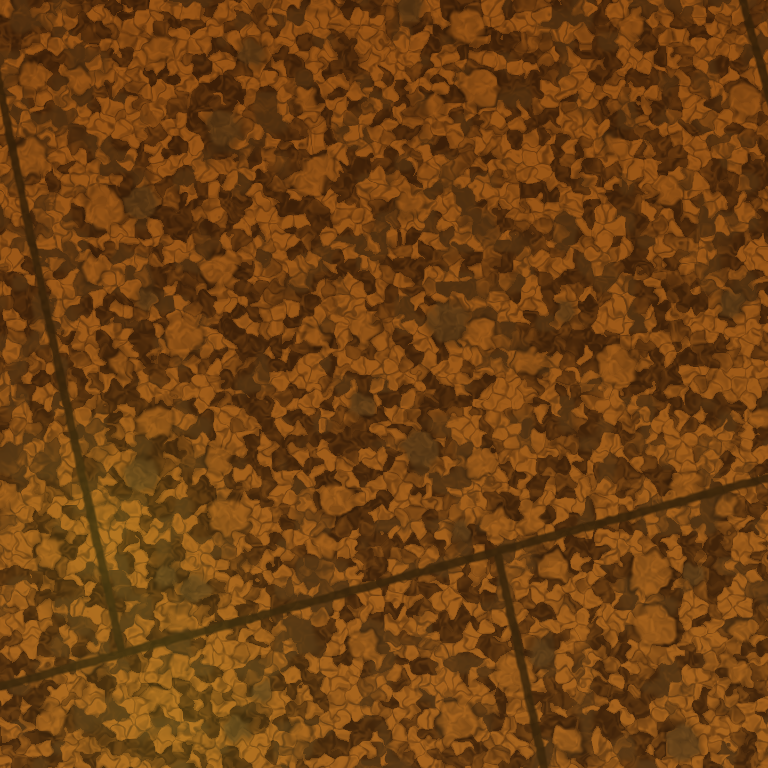
Give the GLSL for this texture, as a WebGL 2 fragment shader.

```glsl
#version 300 es
precision highp float;
// Polished brown granite slabs in a half-offset bond, seen at a slight angle.
// Warped Voronoi grains and scattered round crystals make the stone; thin dark
// joints follow sheared slab coordinates, and warm light pools at lower left.
uniform vec2 u_resolution;
out vec4 outColor;

const vec3 DARK_STONE = vec3(0.25, 0.135, 0.035);
const vec3 PALE_STONE = vec3(0.63, 0.365, 0.10);
const vec3 OLIVE_STONE = vec3(0.36, 0.235, 0.09);
const vec3 JOINT_COLOR = vec3(0.23, 0.145, 0.04);
const vec3 LOW_TINT = vec3(1.03, 1.05, 1.10);
const vec3 HIGH_TINT = vec3(0.95, 0.90, 0.82);
const vec3 GLOW_COLOR = vec3(0.06, 0.08, 0.02);

const vec2 SLAB_SIZE = vec2(0.977, 0.98);
const float CORNER_X = 0.159;     // where an upright joint meets the long joint
const float BED_HEIGHT = 0.106;   // long joint at the left edge
const float BED_SLOPE = 0.272;
const float LEAN = 0.204;         // slant of the upright joints
const float LEAN_GAIN = 0.066;    // extra slant towards the right
const float JOINT_HALF = 0.0052;
const float GRAINS = 62.0;        // grains across the canvas
const float CRYSTALS = 13.0;      // crystal cells across the canvas
const float CRYSTAL_CHANCE = 0.42;
const float WARP = 0.013;

float hash(vec2 p) {
  vec3 q = fract(vec3(p.xyx) * 0.1031);
  q += dot(q, q.yzx + 33.33);
  return fract((q.x + q.y) * q.z);
}

vec2 hash2(vec2 p) {
  return vec2(hash(p), hash(p + 71.7));
}

float noise(vec2 p) {
  vec2 i = floor(p), f = fract(p);
  f = f * f * (3.0 - 2.0 * f);
  return mix(mix(hash(i), hash(i + vec2(1, 0)), f.x),
             mix(hash(i + vec2(0, 1)), hash(i + vec2(1, 1)), f.x), f.y);
}

// Voronoi grains: x = gap to the nearest border, y = random tone of the grain
vec2 grain(vec2 p) {
  vec2 cell = floor(p);
  float nearest = 9.0, second = 9.0, tone = 0.0;
  for (int y = -1; y <= 1; y++)
    for (int x = -1; x <= 1; x++) {
      vec2 c = cell + vec2(x, y);
      float d = length(c + hash2(c) - p);
      if (d < nearest) {
        second = nearest;
        nearest = d;
        tone = hash(c + 19.3);
      } else second = min(second, d);
    }
  return vec2(second - nearest, tone);
}

// Round crystals: x = coverage, y = random kind, z = dark rim
vec3 crystal(vec2 p) {
  vec2 cell = floor(p);
  vec3 found = vec3(0);
  for (int y = -1; y <= 1; y++)
    for (int x = -1; x <= 1; x++) {
      vec2 c = cell + vec2(x, y);
      if (hash(c + 5.1) > CRYSTAL_CHANCE) continue;
      float radius = mix(0.16, 0.34, pow(hash(c + 8.7), 1.5));
      float d = length(c + hash2(c + 43.0) - p) - radius;
      float cover = 1.0 - smoothstep(-0.05, 0.05, d);
      float rim = smoothstep(0.09, 0.0, abs(d - 0.03));
      if (cover > found.x) found.xy = vec2(cover, hash(c + 27.9));
      found.z = max(found.z, rim);
    }
  return found;
}

vec3 granite(vec2 p) {
  vec2 bend = vec2(noise(p * 95.0), noise(p * 95.0 + 37.0)) - 0.5;
  vec2 q = p + WARP * bend;
  vec2 g = grain(q * GRAINS);
  float fine = noise(q * 210.0 + 11.0);
  float patches = noise(p * 24.0 + 3.0);

  // Pale grains bounded by darker mineral
  float tone = smoothstep(0.18, 0.70, g.y + 0.30 * (patches - 0.5));
  tone *= mix(0.55, 1.0, smoothstep(0.02, 0.28, g.x));
  tone = clamp(tone * 0.86 + 0.12 + 0.42 * (fine - 0.5), 0.0, 1.0);
  vec3 color = mix(DARK_STONE, PALE_STONE, tone);
  float olive = smoothstep(0.50, 0.75, noise(p * 38.0 + 60.0));
  color = mix(color, OLIVE_STONE, 0.65 * olive * (1.0 - tone));

  // Larger crystals, mostly pale and some olive
  vec3 c = crystal((p + 0.8 * WARP * bend) * CRYSTALS);
  vec3 body = c.y < 0.72 ? PALE_STONE * 0.94 : OLIVE_STONE;
  body *= 0.90 + 0.20 * fine;
  color *= 1.0 - 0.18 * c.z;
  return mix(color, body, 0.85 * c.x);
}

// Distance to the nearest joint, in canvas units
float jointDistance(vec2 p) {
  float v = p.y - BED_HEIGHT - BED_SLOPE * p.x;
  float lean = LEAN + LEAN_GAIN * p.x * step(0.0, v);
  float row = floor(v / SLAB_SIZE.y);
  float u = (p.x + lean * v - CORNER_X) / SLAB_SIZE.x + 0.5 * mod(row, 2.0);
  float upright = abs(fract(u + 0.5) - 0.5) * SLAB_SIZE.x;
  float bed = abs(fract(v / SLAB_SIZE.y + 0.5) - 0.5) * SLAB_SIZE.y;
  return min(upright, bed * 0.94);
}

void main() {
  vec2 uv = gl_FragCoord.xy / u_resolution;
  float soft = max(0.002, 1.0 / u_resolution.y);
  vec3 color = granite(uv);

  // Joints with slightly ragged edges
  float d = jointDistance(uv) + 0.002 * (noise(uv * 120.0) - 0.5);
  float joint = 1.0 - smoothstep(JOINT_HALF - soft, JOINT_HALF + soft, d);
  color = mix(color, JOINT_COLOR * (0.9 + 0.2 * noise(uv * 160.0)), 0.92 * joint);

  // Uneven warm light
  color *= mix(LOW_TINT, HIGH_TINT, smoothstep(0.0, 1.0, uv.y));
  float glow = exp(-60.0 * dot(uv - vec2(0.15, 0.31), uv - vec2(0.15, 0.31)))
             + exp(-50.0 * dot(uv - vec2(0.24, 0.06), uv - vec2(0.24, 0.06)));
  color += GLOW_COLOR * glow;
  outColor = vec4(color, 1.0);
}
```
